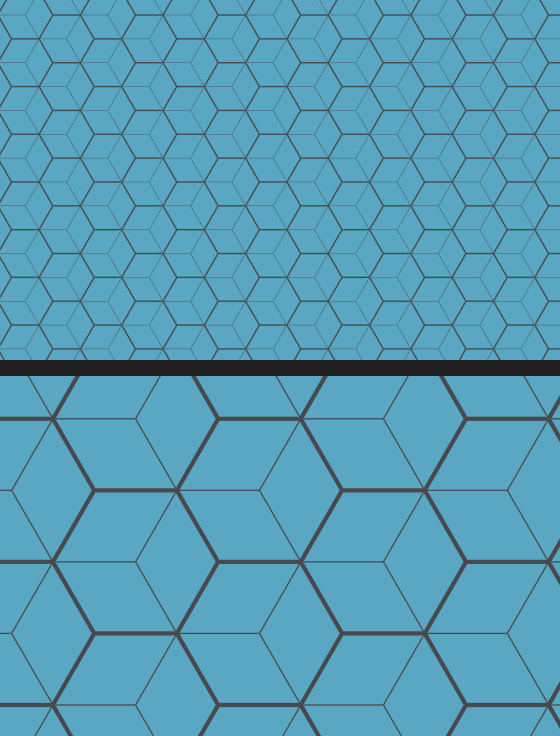
Top: the whole. Bottom: its middle third, enlarged.
A Shadertoy shader for this pattern:

```glsl
// Flat-topped hexagons tiled over a plain blue ground, each split by three
// thin spokes into rhombi. The nearest cell of two interleaved rectangular
// grids gives local coordinates; lines are box-filtered distance fields.

#define SIDE 0.0765                     // hexagon side, in canvas heights
#define ORIGIN vec2(-0.0190, 0.0608)    // one cell centre, from canvas centre
#define BORDER_WIDTH 0.0039             // thick outline, in canvas heights
#define SPOKE_WIDTH 0.0012              // thin inner line, in canvas heights
#define GROUND_COLOR vec3(0.350, 0.653, 0.760)
#define LINE_COLOR vec3(0.280, 0.288, 0.302)

const float ROOT3 = sqrt(3.0);

// Offset from the nearest hexagon centre, for hexagons of side 1
vec2 hexLocal(vec2 p) {
    vec2 period = vec2(3.0, ROOT3);
    vec2 a = mod(p + 0.5 * period, period) - 0.5 * period;
    vec2 b = mod(p, period) - 0.5 * period;
    return dot(a, a) < dot(b, b) ? a : b;
}

// Distance from inside the hexagon to its outline
float borderDistance(vec2 q) {
    q = abs(q);
    return 0.5 * ROOT3 - max(q.y, dot(q, vec2(0.5 * ROOT3, 0.5)));
}

// Distance to a unit segment leaving the centre along dir
float spokeDistance(vec2 q, vec2 dir) {
    return length(q - dir * clamp(dot(q, dir), 0.0, 1.0));
}

// Share of a pixel-wide box covered by a line at distance d
float lineCoverage(float d, float width, float pixel) {
    float lo = max(d - 0.5 * pixel, -0.5 * width);
    float hi = min(d + 0.5 * pixel, 0.5 * width);
    return clamp((hi - lo) / pixel, 0.0, 1.0);
}

void mainImage(out vec4 fragColor, in vec2 fragCoord) {
    vec2 p = (fragCoord - 0.5 * iResolution.xy) / iResolution.y;
    vec2 q = hexLocal((p - ORIGIN) / SIDE);
    float pixel = 1.0 / iResolution.y;

    // Spokes to the left, upper right and lower right corners
    vec2 folded = vec2(q.x, abs(q.y));
    float spoke = min(spokeDistance(folded, vec2(-1.0, 0.0)),
                      spokeDistance(folded, vec2(0.5, 0.5 * ROOT3)));

    float thin = lineCoverage(spoke * SIDE, SPOKE_WIDTH, pixel);
    float thick = lineCoverage(borderDistance(q) * SIDE, BORDER_WIDTH, pixel);

    vec3 color = mix(GROUND_COLOR, LINE_COLOR, max(thin, thick));
    fragColor = vec4(color, 1.0);
}
```
